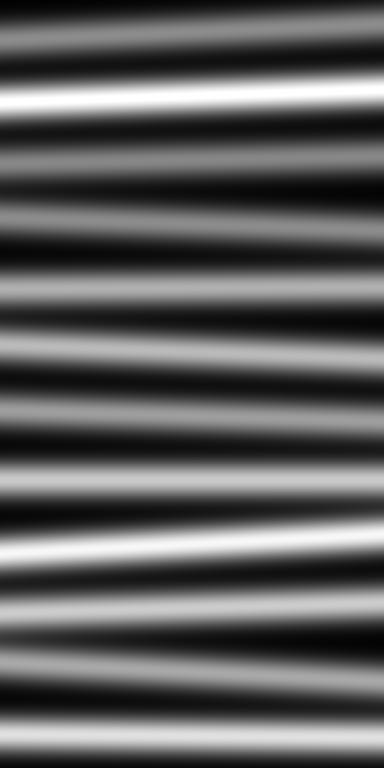
Write a WebGL 2 fragment shader that draws this pattern.

```glsl
#version 300 es
precision highp float;
// Twelve soft, glowing grey bars stacked on black, one per equal row.
// Each bar is a Gaussian ridge about a slightly tilted line; rows differ in
// slope and brightness, and the tails of neighbouring bars add together.

#define ROWS 12
#define BAR_SIGMA 0.2   // ridge softness, in row heights
#define REACH 2         // neighbouring rows summed on each side

uniform vec2 u_resolution;
out vec4 fragColor;

// Per-row character, bottom row first: rise across the canvas in row heights.
const float RISE[ROWS] = float[ROWS](
    -0.05, -0.30, 0.16, 0.30, 0.00, -0.17,
    -0.22, 0.03, -0.20, 0.12, 0.20, 0.25);

// Peak brightness of each bar.
const float LEVEL[ROWS] = float[ROWS](
    0.88, 0.66, 0.80, 0.97, 0.79, 0.62,
    0.73, 0.69, 0.55, 0.53, 1.02, 0.55);

float ridge(float dist) {
    float t = dist / BAR_SIGMA;
    return exp(-0.5 * t * t);
}

// Light from one bar; p.x spans 0..1, p.y counts rows.
float barLight(vec2 p, int row) {
    float centre = float(row) + 0.5 + RISE[row] * (p.x - 0.5);
    return LEVEL[row] * ridge(p.y - centre);
}

void main() {
    vec2 p = gl_FragCoord.xy / u_resolution * vec2(1.0, float(ROWS));
    int home = int(floor(p.y));

    // Sum the bars close enough to matter.
    float light = 0.0;
    for (int k = -REACH; k <= REACH; k++) {
        int row = home + k;
        if (row >= 0 && row < ROWS) light += barLight(p, row);
    }

    fragColor = vec4(vec3(min(light, 1.0)), 1.0);
}
```
